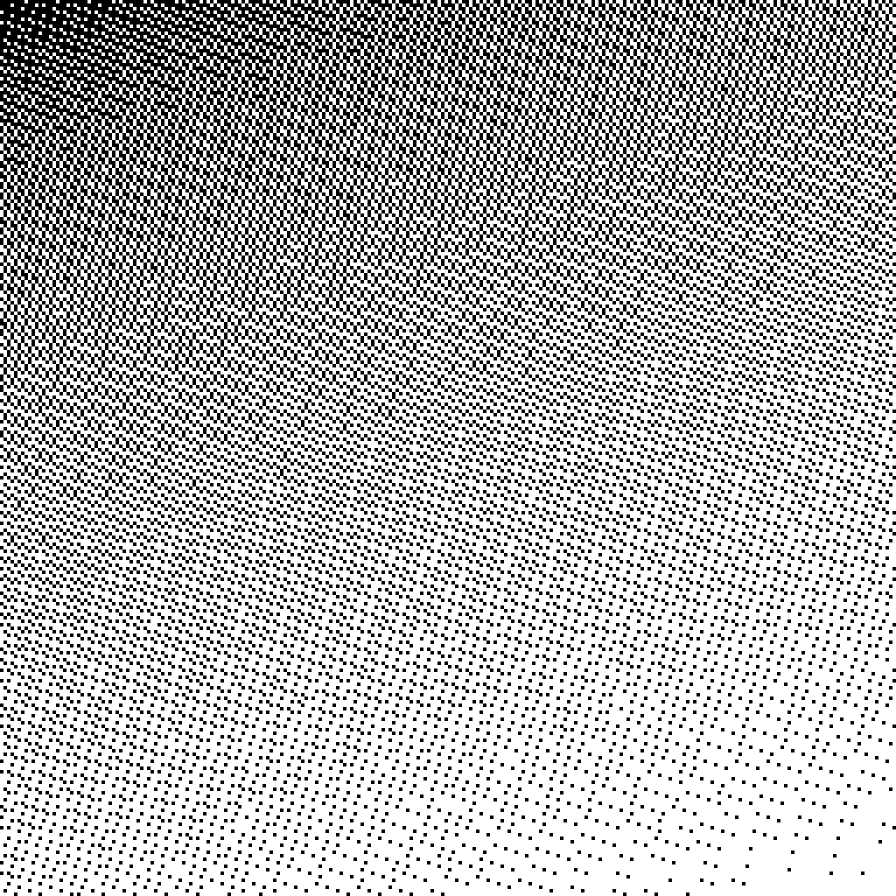
Reproduce this background procedurally as a Shadertoy shader.

```glsl
#define CELLS 256.0
#define BASE_INK 0.59
#define INK_FALLOFF vec2(0.14, 0.46)
#define CORNER_INK 0.33
#define CORNER_SIZE vec2(0.30, 0.13)
#define LATTICE_STEP vec2(0.06711056, 0.00583715)
#define LATTICE_SCALE 52.98292
#define JITTER 0.02
#define SUBSAMPLES 2

const vec3 PAPER = vec3(1.0);
const vec3 INK = vec3(0.0);

float hash(vec2 p) {
    return fract(sin(dot(p, vec2(127.1, 311.7))) * 43758.5453);
}

// Share of ink at a point measured from the upper left corner
float inkDensity(vec2 p) {
    vec2 corner = p / CORNER_SIZE;
    float glow = CORNER_INK * exp(-corner.x - corner.y);
    return BASE_INK - dot(p, INK_FALLOFF) + glow;
}

// Slanted lattice of thresholds, slightly loosened by noise
float ditherThreshold(vec2 cell) {
    float lattice = fract(LATTICE_SCALE * fract(dot(cell, LATTICE_STEP)));
    return lattice + JITTER * (hash(cell) - 0.5);
}

// One square dot per cell, either ink or paper
float dotInk(vec2 p) {
    vec2 cell = floor(p * CELLS);
    vec2 center = (cell + 0.5) / CELLS;
    return step(ditherThreshold(cell), inkDensity(center));
}

void mainImage(out vec4 fragColor, in vec2 fragCoord) {
    // Average a small grid of samples to smooth the dot edges
    float coverage = 0.0;
    for (int j = 0; j < SUBSAMPLES; j++) {
        for (int i = 0; i < SUBSAMPLES; i++) {
            vec2 offset = (vec2(i, j) + 0.5) / float(SUBSAMPLES) - 0.5;
            vec2 p = (fragCoord + offset) / iResolution.y;
            coverage += dotInk(vec2(p.x, 1.0 - p.y));
        }
    }
    coverage /= float(SUBSAMPLES * SUBSAMPLES);

    fragColor = vec4(mix(PAPER, INK, coverage), 1.0);
}
```
